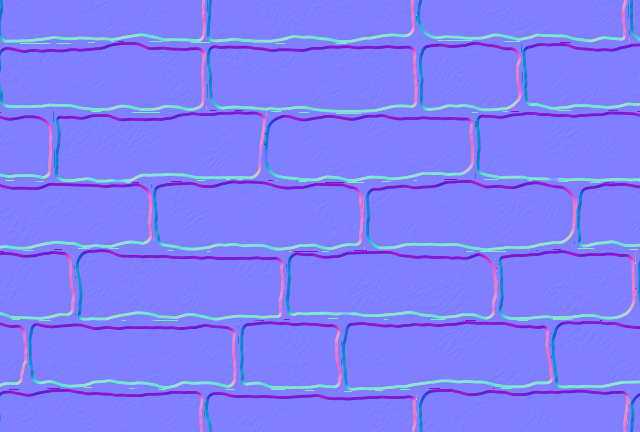
Write a Shadertoy shader that draws this texture map.

```glsl
// Tangent-space normal map of a worn brick wall in staggered courses.
// Each brick is a rounded box with jogged edges; its outline is beveled along
// the distance gradient, and the faces carry a faint streaked grain.

#define COURSE_HEIGHT 0.1606   // in canvas heights
#define FIRST_JOINT   0.0985   // top of the first full course
#define BRICK_LENGTH  0.4884   // in canvas heights
#define BEVEL_WIDTH   0.0045   // half width of the outline
#define BEVEL_SLOPE   1.38
#define MIN_INSET     0.0050   // smallest half joint
#define JOG           vec2(0.006, 0.011)  // extra inset on side and bed edges
#define WARP          0.010    // drift of the whole bond
#define GRAIN         0.22

// Per course: first joint, place of the short brick after it, its length
const vec3 COURSES[7] = vec3[7](
    vec3(0.980, 9.0, 1.00), vec3(0.984, 1.0, 0.49), vec3(0.257, 9.0, 1.00),
    vec3(0.727, 9.0, 1.00), vec3(0.356, 2.0, 0.66), vec3(0.130, 1.0, 0.49),
    vec3(0.976, 9.0, 1.00));

vec2 hash2(vec2 c) {
    vec3 q = fract(c.xyx * vec3(0.1031, 0.1030, 0.0973));
    q += dot(q, q.yzx + 33.33);
    return fract((q.xx + q.yz) * q.zy);
}

float cornerSlope(vec2 cell, vec2 offset) {
    float angle = 6.2832 * hash2(cell).x;
    return dot(vec2(cos(angle), sin(angle)), offset);
}

float gradNoise(vec2 p) {
    vec2 i = floor(p), f = p - i, e = vec2(1, 0);
    vec2 u = f * f * f * (f * (f * 6.0 - 15.0) + 10.0);
    return mix(mix(cornerSlope(i, f), cornerSlope(i + e, f - e), u.x),
               mix(cornerSlope(i + e.yx, f - e.yx), cornerSlope(i + 1.0, f - 1.0), u.x), u.y);
}

// Flat stretches joined by short slopes, 0 to 1, plus slight roughness
float jog(float t, vec2 seed) {
    vec2 start = 90.0 * hash2(seed);
    float steps = smoothstep(-0.28, 0.32, gradNoise(vec2(t, 0.0) + start));
    float rough = gradNoise(vec2(t * 3.5, 0.0) + start.yx);
    return clamp(steps + 0.3 * rough, 0.0, 1.2);
}

// Signed distance to the brick of the cell holding p, negative inside
float brickDistance(vec2 p) {
    p += WARP * vec2(gradNoise(p * 9.0 + 5.3), gradNoise(p * vec2(3.5, 6.0) + 31.7));

    // Find the course, then the brick within it
    float v = (p.y - FIRST_JOINT) / COURSE_HEIGHT;
    float course = floor(v);
    vec3 bond = COURSES[clamp(int(course) + 1, 0, 6)];
    float s = p.x / BRICK_LENGTH - bond.x;
    float past = s - bond.y;
    float left = floor(s), span = 1.0;
    if (past >= bond.z) {
        left = bond.y + bond.z + floor(past - bond.z);
    } else if (past >= 0.0) {
        left = bond.y;
        span = bond.z;
    }
    vec2 local = vec2((s - left - 0.5 * span) * BRICK_LENGTH,
                      (v - course - 0.5) * COURSE_HEIGHT);

    // Each edge and each corner wears on its own
    vec2 seed = vec2(left * 7.3 + 40.0, course * 11.7 + 30.0);
    vec2 side = step(0.0, local);
    vec2 inset = MIN_INSET + JOG * vec2(
        jog(local.y * 15.0, seed + vec2(2.1 + side.x, 0.0)),
        jog(local.x * 10.0, seed + vec2(0.0, 4.6 + side.y)));
    float wear = hash2(seed + side * vec2(3.7, 5.9)).y;
    float radius = mix(0.012, 0.042, wear * wear * wear);

    vec2 halfSize = 0.5 * vec2(span * BRICK_LENGTH, COURSE_HEIGHT) - inset;
    vec2 q = abs(local) - halfSize + radius;
    return length(max(q, 0.0)) + min(max(q.x, q.y), 0.0) - radius;
}

float grainHeight(vec2 p) {
    vec2 bend = vec2(gradNoise(p * 22.0), gradNoise(p * 22.0 + 50.0));
    return gradNoise(vec2(p.x - p.y, p.x + p.y) * vec2(42.0, 85.0) + 1.5 * bend + 200.0);
}

void mainImage(out vec4 fragColor, in vec2 fragCoord) {
    // Height units with y pointing down, as the green channel does
    vec2 p = vec2(fragCoord.x, iResolution.y - fragCoord.y) / iResolution.y;
    vec2 e = vec2(0.0008, 0.0);

    // Bevel: tilt outward along the brick outline, fading where chipped
    float d = brickDistance(p);
    vec2 grad = vec2(brickDistance(p + e) - d, brickDistance(p + e.yx) - d) / e.x;
    float steep = max(length(grad), 0.5);
    float width = max(BEVEL_WIDTH, 1.2 / iResolution.y);
    float bevel = 1.0 - smoothstep(0.35 * width, width, abs(d) / steep);
    bevel *= smoothstep(-0.56, -0.44, gradNoise(p * 9.0 + 70.0));
    vec2 slope = BEVEL_SLOPE * bevel * grad / steep;

    // Patchy grain on the brick faces only
    vec2 g = vec2(0.0016, 0.0);
    float h = grainHeight(p);
    float face = 1.0 - smoothstep(-0.012, -0.004, d);
    float patchy = smoothstep(-0.35, 0.4, gradNoise(p * 11.0 + 17.0));
    slope += GRAIN * face * patchy
           * vec2(grainHeight(p + g) - h, grainHeight(p + g.yx) - h);

    vec3 normal = normalize(vec3(slope, 1.0));
    fragColor = vec4(0.5 + 0.5 * normal, 1.0);
}
```
